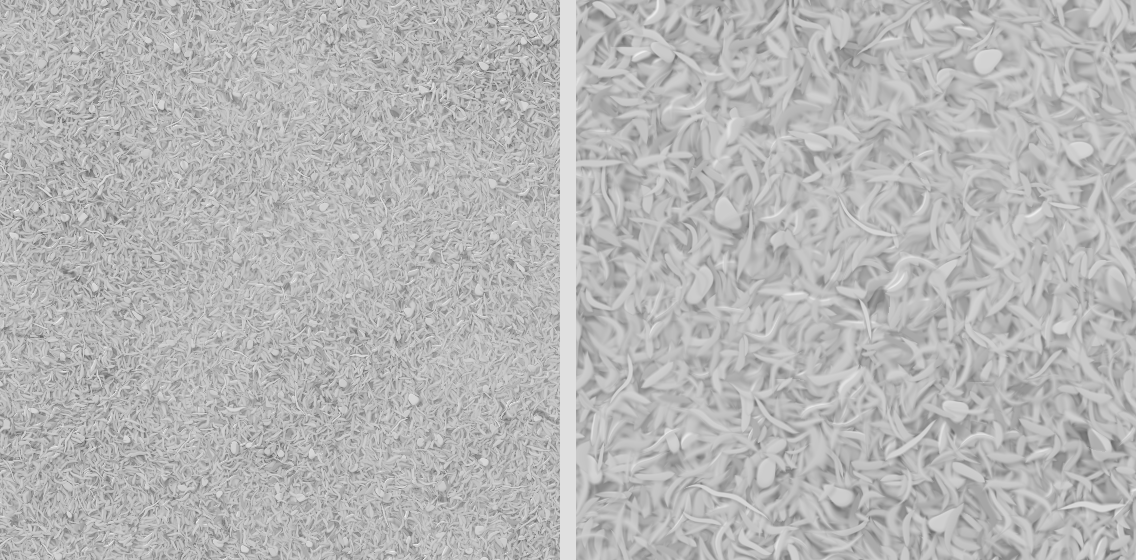
Left: the whole. Right: its middle third, enlarged.
A WebGL 2 fragment shader for this texture map:

```glsl
#version 300 es
precision highp float;

// Dense mat of short grey grass blades with pale seeds and a few thin straws.
// Bent, soft blades on jittered grids are painted in layers from dark and deep
// to light and high; noise warps their outlines and varies tone and contrast.

uniform vec2 u_resolution;
out vec4 outColor;

const int   LAYERS       = 12;
const int   SEED_LAYER   = 11;     // seeds lie beneath the last blade layer
const float BLADE_CELLS  = 56.0;   // grid cells across the canvas
const float SEED_CELLS   = 25.0;
const float STRAW_CELLS  = 24.0;
const float SEED_CHANCE  = 0.30;
const float STRAW_CHANCE = 0.22;
const float CRISP        = 0.0014; // edge blur range, in canvas units
const float SOFT         = 0.0042;
const float WARP_SCALE   = 70.0;
const float WARP_AMOUNT  = 0.007;
const float SOIL_TONE    = 0.59;
const float TOP_TONE     = 0.787;
const float DEPTH_DROP   = 0.15;   // how much darker the deepest blades are
const float TONE_SPREAD  = 0.06;
const float SHADOW       = 0.075;
const float MEAN_TONE    = 0.73;
const vec2  LIGHT        = vec2(-0.5, 0.866);

float hash(vec2 p) {
    return fract(sin(dot(p, vec2(127.1, 311.7))) * 43758.5453);
}

vec4 hash4(vec2 p) {
    float a = dot(p, vec2(127.1, 311.7));
    float b = dot(p, vec2(269.5, 183.3));
    return fract(sin(vec4(a, b, a + 0.7 * b, b - 0.6 * a)) * 43758.5453);
}

float noise(vec2 p) {
    vec2 i = floor(p), f = fract(p);
    f = f * f * (3.0 - 2.0 * f);
    return mix(mix(hash(i), hash(i + vec2(1, 0)), f.x),
               mix(hash(i + vec2(0, 1)), hash(i + vec2(1, 1)), f.x), f.y);
}

// Locally preferred blade direction
float flowAngle(vec2 uv) {
    return 1.6 + 0.7 * sin(uv.x * 17.0 + 3.0 * sin(uv.y * 9.0))
               + 0.6 * sin(uv.y * 23.0 - uv.x * 11.0);
}

vec2 toLocal(vec2 v, vec2 dir) {
    return vec2(dot(v, dir), dot(v, vec2(-dir.y, dir.x)));
}

// Approximate distance to a blade with nearly parallel sides and round tips
float bladeDistance(vec2 q, vec2 size) {
    float t = q.x / size.x;
    return abs(q.y) - size.y * (1.0 - t * t * t * t);
}

float coverage(float d, float blur) {
    return 1.0 - smoothstep(-0.5 * blur, 0.5 * blur, d);
}

float paintBlades(float tone, vec2 uv, int layer, float pixel) {
    vec2 shift = float(layer) * vec2(7.31, 3.77);
    vec2 p = uv * BLADE_CELLS + shift;
    float depth = 1.0 - float(layer) / float(LAYERS - 1);
    float layerTone = TOP_TONE - DEPTH_DROP * pow(depth, 1.5);
    for (int y = -1; y <= 1; y++)
    for (int x = -1; x <= 1; x++) {
        vec2 cell = floor(p) + vec2(x, y);
        vec4 r = hash4(cell + float(layer) * 19.0);
        vec4 s = hash4(cell + float(layer) * 23.0 + 71.3);
        vec2 centre = cell + r.xy;
        float angle = flowAngle((centre - shift) / BLADE_CELLS) + 2.6 * (r.z - 0.5);
        vec2 dir = vec2(cos(angle), sin(angle));
        vec2 q = toLocal(p - centre, dir);
        q.y += (s.x - 0.5) * 1.2 * q.x * q.x;
        vec2 size = vec2(mix(0.32, 0.82, r.w), mix(0.07, 0.16, s.y));
        float d = bladeDistance(q, size);
        float lit = clamp(q.y / size.y, -1.0, 1.0) * dot(vec2(-dir.y, dir.x), LIGHT);
        float shadow = 1.0 - smoothstep(-0.05, 0.14, d + 0.06 * lit);
        tone *= 1.0 - SHADOW * shadow;
        float gloss = step(0.84, s.w) * 0.15 * smoothstep(0.2, 0.8, lit);
        float stain = step(s.w, 0.07) * 0.10;
        float shade = layerTone + TONE_SPREAD * (s.z - 0.5) + 0.025 * lit + gloss - stain;
        float blur = max(pixel, mix(CRISP, SOFT, fract(s.w * 7.0)));
        tone = mix(tone, shade, coverage(d, blur * BLADE_CELLS));
    }
    return tone;
}

// Pale oval seeds with a lit rim and a soft shadow
float paintSeeds(float tone, vec2 uv, float blur) {
    vec2 p = uv * SEED_CELLS;
    for (int y = -1; y <= 1; y++)
    for (int x = -1; x <= 1; x++) {
        vec2 cell = floor(p) + vec2(x, y);
        vec4 r = hash4(cell + 411.0);
        vec4 s = hash4(cell + 537.0);
        if (s.x > SEED_CHANCE) continue;
        float angle = 1.6 + 2.4 * (r.z - 0.5);
        vec2 offset = p - cell - r.xy;
        vec2 q = toLocal(offset, vec2(cos(angle), sin(angle)));
        vec2 size = vec2(mix(0.15, 0.27, r.w), mix(0.10, 0.17, s.y));
        q.y *= 1.0 + 0.32 * q.x / size.x;
        float radius = length(q / size);
        float d = (radius - 1.0) * size.y;
        float lit = dot(offset, LIGHT) / size.x;
        tone *= 1.0 - 0.16 * (1.0 - smoothstep(-0.02, 0.09, d + 0.04 * lit));
        float rim = smoothstep(0.5, 1.0, radius) * lit;
        float shade = mix(0.79, 0.85, s.z) + 0.06 * rim;
        tone = mix(tone, shade, coverage(d, blur * SEED_CELLS));
    }
    return tone;
}

// Sparse long, thin, pale straws
float paintStraws(float tone, vec2 uv, float blur) {
    vec2 p = uv * STRAW_CELLS + 5.4;
    for (int y = -1; y <= 1; y++)
    for (int x = -1; x <= 1; x++) {
        vec2 cell = floor(p) + vec2(x, y);
        vec4 r = hash4(cell + 631.0);
        vec4 s = hash4(cell + 743.0);
        if (s.x > STRAW_CHANCE) continue;
        float angle = 6.2832 * r.z;
        vec2 q = toLocal(p - cell - r.xy, vec2(cos(angle), sin(angle)));
        q.y += (s.y - 0.5) * 0.9 * q.x * q.x;
        float d = bladeDistance(q, vec2(mix(0.2, 0.65, r.w), 0.036));
        tone *= 1.0 - 0.12 * (1.0 - smoothstep(0.0, 0.07, d));
        tone = mix(tone, mix(0.76, 0.86, s.z), coverage(d, blur * STRAW_CELLS));
    }
    return tone;
}

void main() {
    float extent = min(u_resolution.x, u_resolution.y);
    vec2 uv = gl_FragCoord.xy / extent;
    float pixel = 1.0 / extent;
    float blur = max(pixel, CRISP);

    // Warp the plane so that outlines become irregular
    vec2 wobble = vec2(noise(uv * WARP_SCALE), noise(uv * WARP_SCALE + 41.7)) - 0.5;
    vec2 warped = uv + WARP_AMOUNT * wobble;

    float tone = SOIL_TONE;
    for (int layer = 0; layer < LAYERS; layer++) {
        if (layer == SEED_LAYER) tone = paintSeeds(tone, warped, blur);
        tone = paintBlades(tone, warped, layer, pixel);
    }
    tone = paintStraws(tone, warped, blur);

    // Slow patches: darker areas also show stronger contrast
    float patches = 0.6 * noise(uv * 6.0 + 3.0) + 0.4 * noise(uv * 15.0 + 9.0) - 0.5;
    tone = MEAN_TONE + (tone - MEAN_TONE) * (1.0 - 0.6 * patches) + 0.05 * patches;
    outColor = vec4(vec3(clamp(tone, 0.0, 1.0)), 1.0);
}
```
